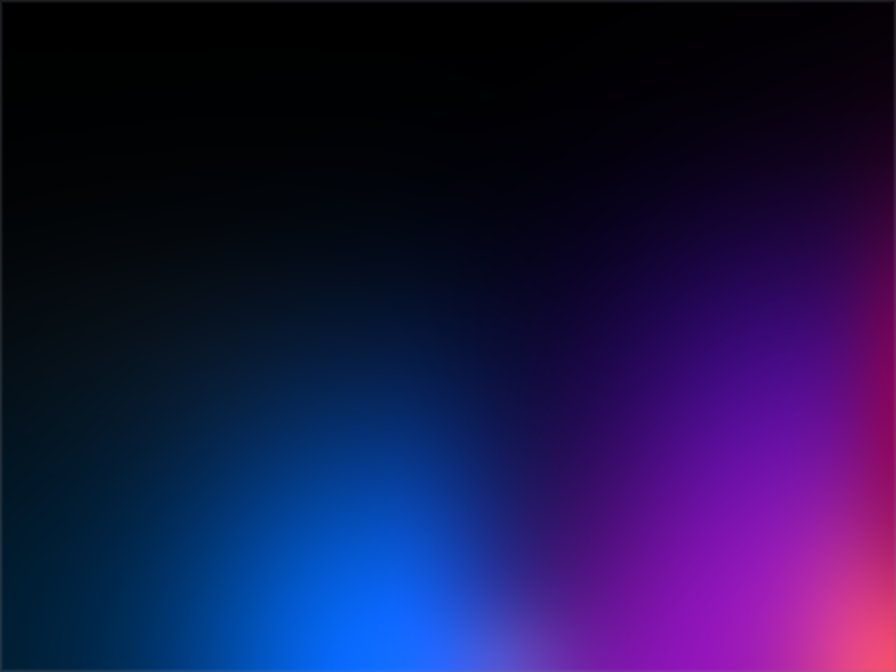
Write a Shadertoy shader that draws this background.

```glsl
const vec3 BLUE    = vec3(0.00, 0.37, 0.90);
const vec3 TEAL    = vec3(0.00, 0.11, 0.18);
const vec3 VIOLET  = vec3(0.55, 0.07, 0.70);
const vec3 INDIGO  = vec3(0.03, 0.01, 0.22);
const vec3 CORAL   = vec3(0.75, 0.33, 0.10);
const vec3 HAZE    = vec3(0.10, 0.12, 0.10);
const vec3 SMOKE   = vec3(0.03, 0.025, 0.025);
const vec3 CRIMSON = vec3(0.65, 0.00, 0.28);
const vec3 RIM     = vec3(0.45, 0.47, 0.50);

const float VIOLET_LEAN  = 0.30;   // sideways drift of the violet glow with height
const float CRIMSON_MIX  = 0.70;
const float RIM_MIX      = 0.28;
const float RIM_WIDTH    = 0.006;  // in canvas heights

// Gaussian glow with a separate radius on each axis.
float glow(vec2 p, vec2 center, vec2 radius) {
    vec2 d = (p - center) / radius;
    return exp(-dot(d, d));
}

// Glow whose left and right radii differ.
float skewedGlow(vec2 p, vec2 center, float left, float right, float height) {
    return glow(p, center, vec2(p.x < center.x ? left : right, height));
}

void mainImage(out vec4 fragColor, in vec2 fragCoord) {
    vec2 uv = fragCoord / iResolution.xy;

    // Cool light on the left
    vec3 color = SMOKE * glow(uv, vec2(0.20, 0.48), vec2(0.28, 0.20));
    color += TEAL * glow(uv, vec2(0.05, 0.0), vec2(0.40, 0.45));
    color += BLUE * skewedGlow(uv, vec2(0.43, 0.0), 0.23, 0.14, 0.38);
    color += HAZE * glow(uv, vec2(0.57, 0.0), vec2(0.08, 0.10));

    // Leaning violet light and its indigo halo
    vec2 leaning = uv - vec2(VIOLET_LEAN * uv.y, 0.0);
    color += VIOLET * skewedGlow(leaning, vec2(0.78, 0.0), 0.24, 0.25, 0.52);
    color += INDIGO * glow(uv, vec2(0.83, 0.45), vec2(0.28, 0.27));

    // Warm corner and crimson side
    color += CORAL * glow(uv, vec2(1.02, -0.02), vec2(0.13, 0.25));
    float crimson = glow(uv, vec2(1.02, 0.38), vec2(0.07, 0.28));
    color = mix(color, CRIMSON, CRIMSON_MIX * crimson);

    // Soft pale rim around the canvas
    vec2 inset = min(fragCoord, iResolution.xy - fragCoord) / iResolution.y;
    float rim = 1.0 - smoothstep(0.0, RIM_WIDTH, min(inset.x, inset.y));
    color = mix(color, RIM, RIM_MIX * rim);

    fragColor = vec4(clamp(color, 0.0, 1.0), 1.0);
}
```
